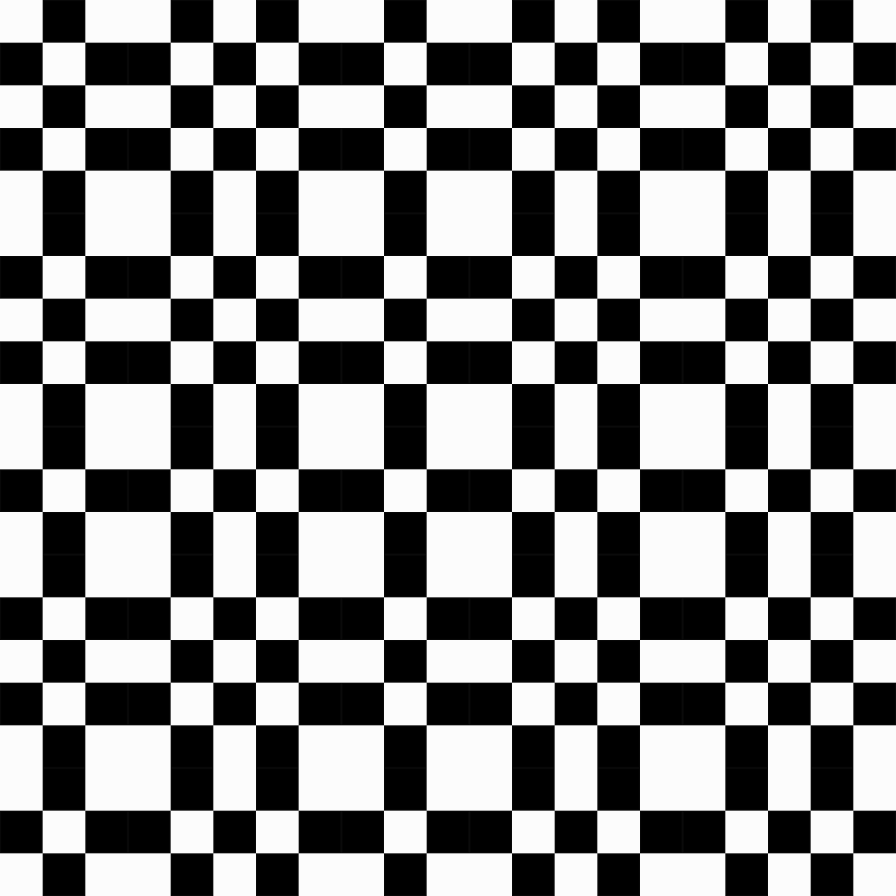
Reproduce this pattern procedurally as a Shadertoy shader.

```glsl
// 1 on the cells picked by the golden-ratio sequence (gaps of 3 and 2), else 0
vec2 goldenStripe(vec2 index) {
    return 1.0 - step(0.381966, fract((index + 1.0) * 1.618034));
}

void mainImage(out vec4 fragColor, in vec2 fragCoord) {
    vec2 cells = 21.0 * fragCoord / iResolution.xy;
    vec2 pixel = 21.0 / iResolution.xy;

    // Stripes along both axes, blended over one pixel at the nearest border
    vec2 border = round(cells);
    vec2 side = clamp((cells - border) / pixel + 0.5, 0.0, 1.0);
    vec2 stripe = mix(goldenStripe(border - 1.0), goldenStripe(border), side);

    // Crossing stripes invert each other
    float ink = stripe.x + stripe.y - 2.0 * stripe.x * stripe.y;

    // Faint seams between neighbouring dark cells
    vec2 seam = clamp(1.0 - abs(cells - border) / 0.04, 0.0, 1.0);
    float darkLevel = 0.045 * max(seam.x, seam.y);

    fragColor = vec4(vec3(mix(0.99, darkLevel, ink)), 1.0);
}
```
